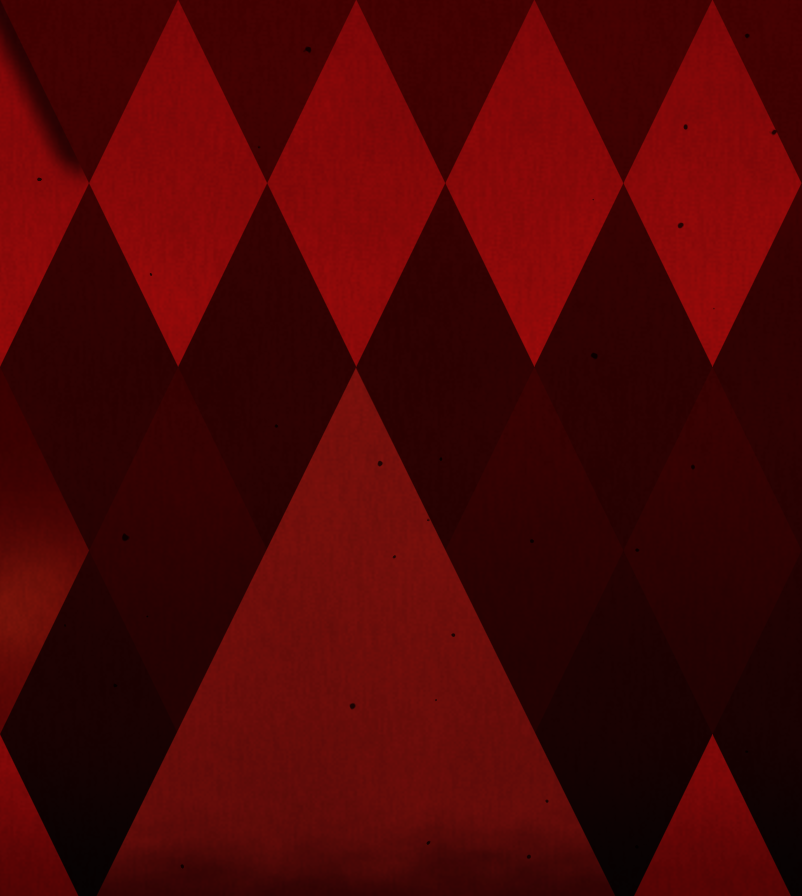
Write a Shadertoy shader that draws this background.

```glsl
// A worn harlequin backdrop: rows of red diamonds over a dark fading ground,
// with one tall triangle in front. Shapes come from a repeated diamond distance;
// value noise adds the paper grain, stains and scattered specks.

#define HALF_SIZE vec2(0.0994, 0.2050)  // half width and height of a diamond
#define TOP_ROW_Y 0.7956                // centre height of the bright row
#define APEX vec2(0.3972, 0.5895)       // tip of the large triangle
#define TRIANGLE_SLOPE 0.491            // half width gained per unit of descent
#define GLOW_CENTRE vec2(0.022, 0.325)
#define GRAIN 0.16
#define SPECK_GRID 11.0
#define SPECK_CHANCE 0.32

float hash(vec2 p) {
    return fract(sin(dot(p, vec2(127.1, 311.7))) * 43758.5453);
}

float noise(vec2 p) {
    vec2 i = floor(p), f = fract(p);
    f = f * f * (3.0 - 2.0 * f);
    return mix(mix(hash(i), hash(i + vec2(1, 0)), f.x),
               mix(hash(i + vec2(0, 1)), hash(i + vec2(1, 1)), f.x), f.y);
}

float fbm(vec2 p) {
    float sum = 0.0, amp = 0.5;
    for (int i = 0; i < 4; i++) {
        sum += amp * noise(p);
        p = p * 2.03 + 17.3;
        amp *= 0.5;
    }
    return sum / 0.9375;
}

// Signed distance to a diamond centred at the origin.
float diamond(vec2 p) {
    vec2 q = abs(p) / HALF_SIZE;
    return (q.x + q.y - 1.0) * HALF_SIZE.x * HALF_SIZE.y / length(HALF_SIZE);
}

// Coverage of a shape, smoothed over about one pixel.
float cover(float d) {
    float px = 0.8 / iResolution.y;
    return 1.0 - smoothstep(-px, px, d);
}

vec3 groundColour(float y) {
    float red = mix(0.025, 0.10, smoothstep(0.0, 0.22, y));
    red = mix(red, 0.175, smoothstep(0.18, 0.56, y));
    red = mix(red, 0.265, smoothstep(0.56, 1.0, y));
    return vec3(red, 0.006, 0.006);
}

vec3 diamondColour(vec2 p, vec2 cell, float d) {
    if (cell.y > -0.5) {
        vec3 bright = mix(vec3(0.56, 0.035, 0.035), vec3(0.49, 0.025, 0.03),
                          smoothstep(0.62, 1.0, p.y));
        // Soft fold shadow along the upper edge of the leftmost diamond.
        float fold = 1.0 - smoothstep(0.004, 0.036, -d);
        fold *= step(cell.x, 0.5) * smoothstep(0.785, 0.83, p.y);
        return mix(bright, vec3(0.15, 0.005, 0.005), fold * 0.95);
    }
    if (cell.y > -1.5) {
        vec3 faint = mix(vec3(0.13, 0.008, 0.008), vec3(0.215, 0.006, 0.006),
                         smoothstep(0.18, 0.57, p.y));
        // The left diamond warms into a cloudy ember.
        vec2 g = (p - GLOW_CENTRE) / vec2(0.075, 0.065);
        float cloud = 0.6 + 0.8 * fbm(p * 16.0);
        vec3 ember = mix(vec3(0.34, 0.02, 0.015), vec3(0.22, 0.005, 0.005),
                         smoothstep(0.30, 0.53, p.y));
        ember += vec3(0.13, 0.05, 0.02) * exp(-dot(g, g)) * cloud;
        return cell.x < 0.5 ? ember : faint;
    }
    return mix(vec3(0.33, 0.015, 0.015), vec3(0.50, 0.03, 0.03),
               smoothstep(0.0, 0.16, p.y));
}

vec3 triangleColour(vec2 p) {
    vec3 colour = mix(vec3(0.39, 0.045, 0.035), vec3(0.475, 0.06, 0.045),
                      smoothstep(0.1, 0.5, p.y));
    // Ragged dark stain along the foot.
    float edge = p.y + 0.06 * (fbm(p * vec2(14.0, 30.0)) - 0.5);
    return mix(vec3(0.19, 0.012, 0.012), colour, smoothstep(-0.02, 0.11, edge));
}

// Small irregular ink specks, one candidate per grid cell.
float specks(vec2 p) {
    vec2 cell = floor(p * SPECK_GRID);
    vec2 spot = 0.15 + 0.7 * vec2(hash(cell + 3.1), hash(cell + 8.7));
    float size = mix(0.0012, 0.0042, pow(hash(cell + 5.3), 3.0));
    float d = length(fract(p * SPECK_GRID) - spot) / SPECK_GRID;
    d += 0.003 * (noise(p * 260.0) - 0.5);
    float present = step(hash(cell + 1.9), SPECK_CHANCE);
    return present * (1.0 - smoothstep(size * 0.5, size + 0.001, d));
}

void mainImage(out vec4 fragColor, in vec2 fragCoord) {
    vec2 p = fragCoord / iResolution.y;

    // Repeated diamonds over the ground.
    vec2 lattice = (p - vec2(0.0, TOP_ROW_Y)) / (2.0 * HALF_SIZE);
    vec2 cell = floor(lattice + 0.5);
    float d = diamond((lattice - cell) * 2.0 * HALF_SIZE);
    vec3 colour = mix(groundColour(p.y), diamondColour(p, cell, d), cover(d));

    // Large triangle in front.
    float side = abs(p.x - APEX.x) - TRIANGLE_SLOPE * (APEX.y - p.y);
    side /= length(vec2(1.0, TRIANGLE_SLOPE));
    colour = mix(colour, triangleColour(p), cover(side));

    // Paper grain, vertical fibres and specks.
    float grain = noise(p * 380.0) + noise(p * vec2(300.0, 70.0)) - 1.0;
    colour *= 1.0 + GRAIN * (0.5 * grain + 0.8 * (fbm(p * 9.0) - 0.5));
    colour *= 1.0 - 0.75 * specks(p);
    fragColor = vec4(colour, 1.0);
}
```
